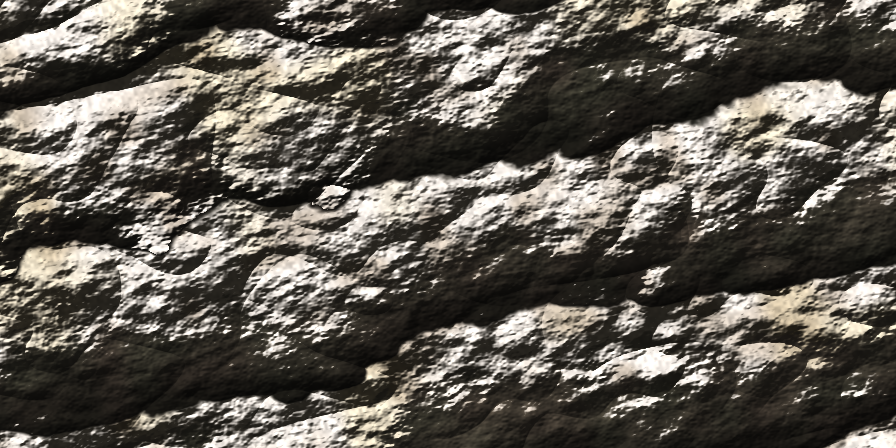
Give the GLSL for this texture, as a Shadertoy shader.

```glsl
// Weathered rock ledges climbing to the right, lit by a hard sun from above.
// A warped sawtooth forms the ledges; the slope of a rough noise relief
// shades their pitted tops, and a ragged cast shadow hides their fronts.

float hash(vec2 p) {
    return fract(sin(dot(p, vec2(127.1, 311.7))) * 43758.5453);
}

float noise(vec2 p) {
    vec2 i = floor(p), f = fract(p);
    f = f * f * (3.0 - 2.0 * f);
    return mix(mix(hash(i), hash(i + vec2(1, 0)), f.x),
               mix(hash(i + vec2(0, 1)), hash(i + vec2(1, 1)), f.x), f.y);
}

// Creased lumps at the two broad scales, plain roughness at the finer ones
float relief(vec2 p) {
    float height = 0.0, amp = 0.2;
    p *= vec2(4.0, 6.0);
    for (int i = 0; i < 6; i++) {
        float n = noise(p);
        height += amp * (i < 2 ? abs(2.0 * n - 1.0) : 1.5 * n);
        p = mat2(1.6, 1.2, -1.2, 1.6) * p + 17.3;
        amp *= 0.5;
    }
    return height;
}

void mainImage(out vec4 fragColor, in vec2 fragCoord) {
    vec2 uv = fragCoord / iResolution.y;
    vec2 q = vec2(uv.x + 0.22 * uv.y, uv.y - 0.22 * uv.x);

    // Relief and how far it leans toward the sun
    const float reach = 0.0035;
    vec2 toSun = normalize(vec2(-0.4, 0.9));
    float height = relief(q);
    float slope = (height - relief(q + toSun * reach)) / reach;

    // Ledge profile: 0 in the crevice, 1 at the crest
    float ledge = fract(2.8 * q.y + 0.5 * (noise(q * 1.6 + 3.0) - 0.5)
                        + 0.2 * (noise(q * 5.0 + 9.0) - 0.5)
                        + 0.7 * (height - 0.17));
    float crest = 1.0 - smoothstep(0.975, 1.0, ledge);

    // Cast shadow, its upper border broken up by the roughness
    float shadowLine = 0.36 + 0.5 * (noise(q * vec2(2.3, 3.0) + 7.0) - 0.5)
                     + 0.25 * (noise(q * 9.0 + 23.0) - 0.5);
    float sunlit = crest * smoothstep(-0.06, 0.08,
                       ledge - shadowLine + 1.1 * (height - 0.17) + 0.06 * slope);

    // Shaded stone, darkest in the crevice
    float stain = noise(q * 14.0 + 31.0);
    float open = crest * smoothstep(0.0, 0.34, ledge);
    vec3 shade = mix(vec3(0.20, 0.175, 0.15), vec3(0.17, 0.165, 0.135), stain);
    shade *= (0.38 + 0.65 * open) * clamp(0.98 + 0.2 * slope, 0.5, 1.6);

    // Sunlit stone, from dark pits to bleached edges
    float glow = smoothstep(-1.7, 1.9, slope + 1.0 * (ledge - 0.7));
    vec3 stone = mix(vec3(0.14, 0.13, 0.11), vec3(0.98, 0.95, 0.92), glow);

    // Faint ochre lichen and brown weathering
    float lichen = smoothstep(0.55, 0.9, noise(q * 6.0 + 51.0));
    stone *= mix(vec3(1.0), vec3(0.97, 0.95, 0.87), lichen);
    stone *= mix(vec3(0.87, 0.84, 0.80), vec3(1.03), smoothstep(0.1, 0.5, stain));

    // Mineral grain over everything
    float grain = 0.6 * noise(q * 130.0) + 0.4 * noise(q * 65.0 + 5.0);
    vec3 color = mix(shade, stone, sunlit) * (0.82 + 0.38 * grain);
    fragColor = vec4(clamp(color, 0.0, 1.0), 1.0);
}
```
